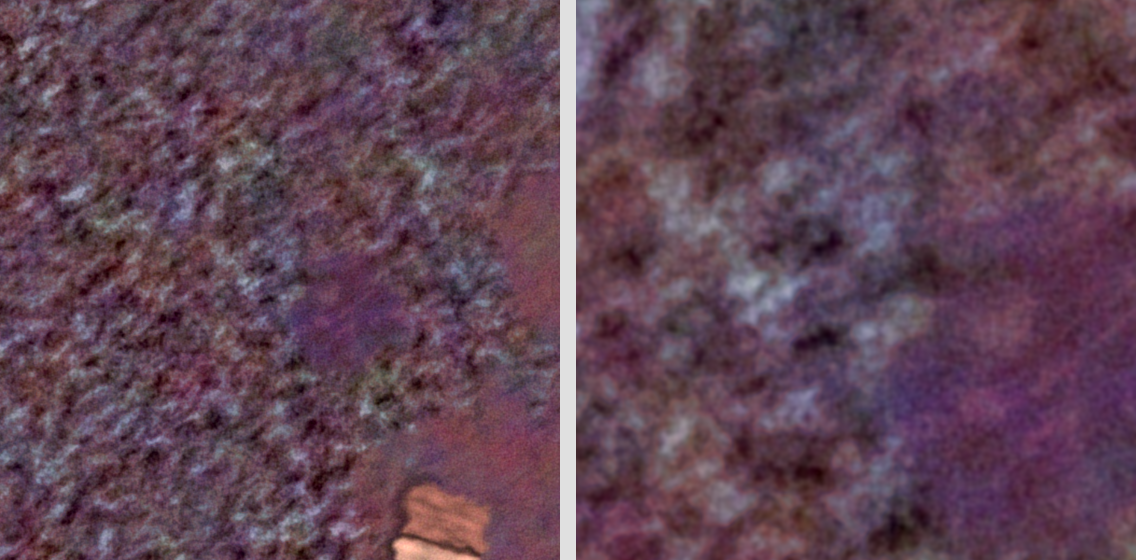
Left: the whole. Right: its middle third, enlarged.
Give the GLSL for this texture, as a Shadertoy shader.

```glsl
// Mottled mauve rock crust with slanted lumps, a calm worn corner and a peach stone.
#define GRAIN_ANGLE 0.62
#define LUMP_FREQ vec2(21.0, 34.0)
#define CONTRAST 3.5
#define TINT_AMOUNT 0.12
#define SPECKLE 0.075
#define DEEP vec3(0.21, 0.09, 0.13)
#define UMBER vec3(0.31, 0.20, 0.23)
#define PLUM vec3(0.34, 0.24, 0.31)
#define ROSE vec3(0.43, 0.30, 0.35)
#define MAUVE vec3(0.44, 0.37, 0.43)
#define LILAC vec3(0.57, 0.49, 0.55)
#define PEACH vec3(0.70, 0.43, 0.38)

vec2 hash2(vec2 p) {
    vec3 q = fract(p.xyx * vec3(0.1031, 0.1030, 0.0973));
    q += dot(q, q.yzx + 33.33);
    return fract((q.xx + q.yz) * q.zy) * 2.0 - 1.0;
}

// Gradient noise, centred on zero
float noise(vec2 p) {
    vec2 i = floor(p), f = p - i;
    vec2 u = f * f * f * (f * (f * 6.0 - 15.0) + 10.0);
    vec2 e = vec2(1.0, 0.0);
    float low = mix(dot(hash2(i), f), dot(hash2(i + e), f - e), u.x);
    float high = mix(dot(hash2(i + e.yx), f - e.yx), dot(hash2(i + 1.0), f - 1.0), u.x);
    return mix(low, high, u.y);
}

mat2 rotation(float a) {
    return mat2(cos(a), -sin(a), sin(a), cos(a));
}

// Lumps stretched along the grain, with finer chips on top
float lumps(vec2 uv) {
    vec2 p = rotation(GRAIN_ANGLE) * uv;
    p += 0.012 * vec2(noise(uv * 17.0), noise(uv * 17.0 + 40.0));
    vec2 q = p * LUMP_FREQ;
    float coarse = noise(q + 11.0);
    float chips = noise(q * 1.9 + 57.0);
    float crumbs = noise(uv * 112.0 + 23.0);
    return coarse + 0.65 * chips + 0.42 * crumbs;
}

// Tone runs from crevice to lit face, in standard deviations
vec3 rockRamp(float t) {
    vec3 c = mix(DEEP, UMBER, clamp((t + 1.44) / 0.75, -0.8, 1.0));
    c = mix(c, PLUM, clamp((t + 0.69) / 0.55, 0.0, 1.0));
    c = mix(c, ROSE, clamp((t + 0.14) / 0.50, 0.0, 1.0));
    c = mix(c, MAUVE, clamp((t - 0.36) / 0.56, 0.0, 1.0));
    return mix(c, LILAC, clamp((t - 0.92) / 0.78, 0.0, 1.7));
}

// Soft elliptical patch with a ragged rim
float patchMask(vec2 uv, vec2 centre, vec2 radius, float rag) {
    return 1.0 - smoothstep(0.75, 1.15, length((uv - centre) / radius) + rag);
}

float boxDistance(vec2 p, vec2 halfSize) {
    vec2 d = abs(p) - halfSize;
    return length(max(d, 0.0)) + min(max(d.x, d.y), 0.0);
}

void mainImage(out vec4 fragColor, in vec2 fragCoord) {
    vec2 uv = fragCoord / iResolution.xy;

    // Worn areas where the relief fades
    float rag = 0.5 * noise(uv * 13.0) + 0.3 * noise(uv * 31.0);
    float corner = patchMask(uv, vec2(0.94, 0.09), vec2(0.31, 0.23), rag);
    float edge = patchMask(uv, vec2(1.0, 0.55), vec2(0.13, 0.16), rag);
    float hollow = patchMask(uv, vec2(0.62, 0.44), vec2(0.10, 0.12), rag);
    float worn = max(corner, max(edge, 0.75 * hollow));
    float patchy = 0.9 + 0.45 * noise(uv * 6.0 + 5.0);
    float upperRight = smoothstep(0.9, 1.6, uv.x + uv.y);

    // Relief tone
    float strength = patchy * (1.0 - 0.78 * worn) * (1.0 - 0.25 * upperRight);
    float tone = CONTRAST * strength * lumps(uv);
    tone += 0.9 * noise(uv * 8.0 + 71.0) * (1.0 - worn);
    tone += 0.25 * worn - 0.4 * hollow;
    vec3 color = rockRamp(tone);

    // Drifting red, olive and violet stains
    float warm = noise(uv * 7.0 + 91.0) + 0.6 * noise(uv * 24.0 + 13.0);
    float green = noise(uv * 8.0 + 131.0) + 0.7 * noise(uv * 29.0 + 37.0);
    color += TINT_AMOUNT * warm * vec3(0.7, -0.2, -0.75);
    color += TINT_AMOUNT * green * vec3(-0.1, 0.6, -0.3);
    color += smoothstep(0.5, 1.8, tone) * vec3(-0.03, 0.02, 0.035);
    color += worn * vec3(0.035, -0.015, -0.005) + hollow * vec3(-0.03, -0.02, 0.03);

    // Peach stone with a shaded side, a crack and a bright lower ledge
    vec2 s = rotation(-0.24) * (uv - vec2(0.79, 0.05));
    float stone = boxDistance(s, vec2(0.062, 0.060)) - 0.012;
    stone += 0.022 * noise(uv * 24.0) + 0.010 * noise(uv * 60.0);
    float shade = 1.0 - smoothstep(0.0, 0.03, abs(stone));
    color *= 1.0 - 0.45 * shade * smoothstep(0.02, -0.08, s.x);
    float crack = s.y + 0.022 + 0.012 * noise(uv * 40.0);
    vec3 face = PEACH * (0.92 + 0.45 * noise(s * vec2(28.0, 60.0)));
    face += vec3(0.22, 0.24, 0.20) * smoothstep(0.0, -0.015, crack);
    face *= 1.0 - 0.5 * smoothstep(0.009, 0.0, abs(crack));
    color = mix(color, face, smoothstep(0.010, -0.010, stone));

    // Fine soft speckle, partly coloured
    float fine = noise(uv * 190.0) + 0.6 * noise(uv * 260.0 + 17.0);
    vec3 chroma = vec3(noise(uv * 120.0 + 3.0), noise(uv * 120.0 + 47.0), noise(uv * 120.0 + 83.0));
    color += SPECKLE * (fine + 0.6 * chroma);

    fragColor = vec4(clamp(color, 0.0, 1.0), 1.0);
}
```
